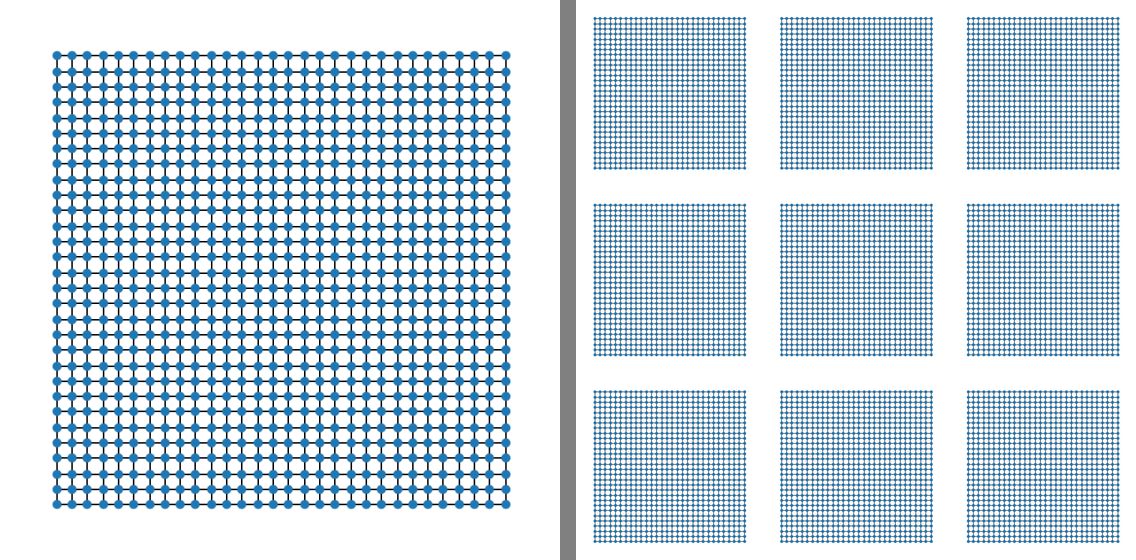
Left, the tile; right, the same tile 3 across and 3 down.
Give the GLSL for this pattern, as a Shadertoy shader.

```glsl
const float UNITS = 373.0;             // fine units across the canvas
const float NODES = 30.0;              // nodes across and down
const float PITCH = 10.31;             // mean node spacing, in units
const float PHASE = 0.195;             // rounding phase of the spacing
const vec2  ORIGIN = vec2(38.0, 37.0); // lower left node, in units
const float NODE_RADIUS = 3.0;
const float LINE_WIDTH = 1.0;
const float NODE_SOFTNESS = 1.0;
const vec3  PAPER = vec3(1.0);
const vec3  LINE_COLOR = vec3(0.0);
const vec3  NODE_COLOR = vec3(0.122, 0.467, 0.706);

// Node positions rounded to whole units, giving uneven gaps of 10 and 11
vec2 nodePosition(vec2 index) {
    return ORIGIN + floor(index * PITCH + PHASE);
}

// Antialiased coverage of a signed distance
float coverage(float dist, float width) {
    return clamp(0.5 - dist / width, 0.0, 1.0);
}

void mainImage(out vec4 fragColor, in vec2 fragCoord) {
    vec2 p = fragCoord / iResolution.xy * UNITS;
    float pixel = UNITS / min(iResolution.x, iResolution.y);

    // Nearest node of the bounded lattice
    vec2 index = clamp(round((p - ORIGIN) / PITCH), 0.0, NODES - 1.0);
    vec2 toNode = p - nodePosition(index);

    // Edges end at the outermost nodes
    vec2 outside = p - clamp(p, ORIGIN, nodePosition(vec2(NODES - 1.0)));
    float vertical = length(vec2(toNode.x, outside.y));
    float horizontal = length(vec2(outside.x, toNode.y));
    float lineDist = min(vertical, horizontal) - 0.5 * LINE_WIDTH;

    // Round nodes over the edges
    float nodeDist = length(toNode) - NODE_RADIUS;

    vec3 color = mix(PAPER, LINE_COLOR, coverage(lineDist, pixel));
    color = mix(color, NODE_COLOR, coverage(nodeDist, max(pixel, NODE_SOFTNESS)));
    fragColor = vec4(color, 1.0);
}
```
